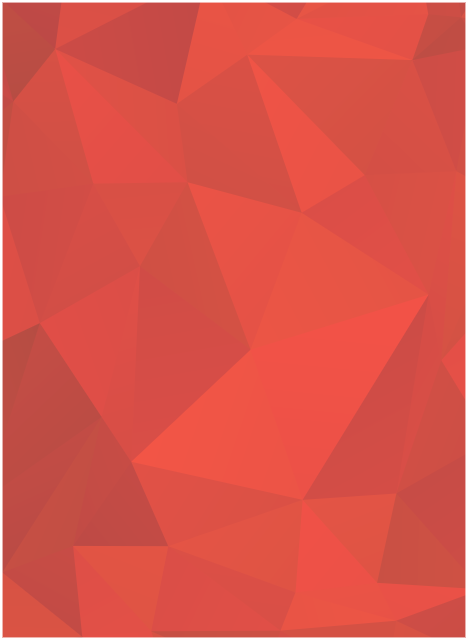
A Shadertoy shader for this background:

```glsl
// Low-poly red backdrop inside a thin white frame.
// A jittered grid, coarser towards the centre, is split into triangles; each
// gets a flat tone, a faint linear gradient and a slight hue shift.
#define COLS 5
#define ROWS 6
#define JITTER 0.84
#define CENTRE_STRETCH 0.5
#define GRADIENT 0.55
#define HUE_SHIFT 0.022
#define FRAME_WIDTH 0.0040
#define GLOW_CENTRE vec2(0.64, 0.50)
#define DARK_RED vec3(0.695, 0.288, 0.268)
#define BRIGHT_RED vec3(0.948, 0.330, 0.275)
#define FRAME_COLOR vec3(1.0, 0.995, 0.995)

vec3 hash3(vec3 p) {
    p = fract(p * vec3(0.1031, 0.1030, 0.0973) + 0.137);
    p += dot(p, p.yxz + 33.33);
    return fract((p.xxy + p.yzz) * p.zyx);
}

float cross2(vec2 a, vec2 b) { return a.x * b.y - a.y * b.x; }

// Signed distance to the line a-b, positive on its left side
float leftOf(vec2 p, vec2 a, vec2 b) {
    vec2 e = b - a;
    return cross2(e, p - a) / max(length(e), 1e-5);
}

// Grid vertex in canvas units (height = 1), spread outwards from the centre
vec2 gridVertex(vec2 id, float aspect) {
    vec2 jitter = (hash3(vec3(id + 17.0, 5.0)).xy - 0.5) * JITTER;
    vec2 s = (id + jitter) / vec2(COLS, ROWS) * 2.0 - 1.0;
    s *= (1.0 + CENTRE_STRETCH) / (1.0 + CENTRE_STRETCH * abs(s));
    return (s * 0.5 + 0.5) * vec2(aspect, 1.0);
}

// Facet colour: glow around the centre right, random tone, inner gradient
vec3 facetColor(vec2 p, vec2 middle, vec2 id, float side, float aspect) {
    vec3 facetHash = hash3(vec3(id + 41.0, 11.0 + side * 7.0));
    vec3 cellHash = hash3(vec3(id + 73.0, 29.0));
    vec2 away = middle / vec2(aspect, 1.0) - GLOW_CENTRE;
    float glow = clamp(1.08 - 1.45 * length(away * vec2(1.0, 0.8)), 0.0, 1.0);
    float pairTone = cellHash.x + (facetHash.x - 0.5) * 0.25;
    float randomTone = mix(facetHash.x, pairTone, step(0.5, cellHash.y));
    float tone = smoothstep(0.0, 1.0, 0.5 * (glow + randomTone));
    float angle = 6.2832 * facetHash.y;
    tone += GRADIENT * dot(p - middle, vec2(cos(angle), sin(angle)));
    vec3 color = mix(DARK_RED, BRIGHT_RED, pow(clamp(tone, 0.0, 1.0), 0.65));
    float hue = facetHash.z - 0.5;
    return color + HUE_SHIFT * vec3(0.0, hue, -0.5 * hue);
}

// Adds one triangle, weighted by its antialiased coverage
void addFacet(inout vec4 total, vec2 p, vec2 a, vec2 b, vec2 c,
              vec2 id, float side, float aspect, float pixel) {
    float inside = min(leftOf(p, a, b), min(leftOf(p, b, c), leftOf(p, c, a)));
    float cover = clamp(inside / pixel + 0.5, 0.0, 1.0);
    if (cover > 0.0) {
        vec3 color = facetColor(p, (a + b + c) / 3.0, id, side, aspect);
        total += vec4(color, 1.0) * cover;
    }
}

void mainImage(out vec4 fragColor, in vec2 fragCoord) {
    float pixel = 1.0 / iResolution.y;
    float aspect = iResolution.x * pixel;
    vec2 p = fragCoord * pixel;
    vec4 total = vec4(0.0);

    for (int j = -1; j <= ROWS; j++)
    for (int i = -1; i <= COLS; i++) {
        vec2 id = vec2(float(i), float(j));
        vec2 a = gridVertex(id, aspect);
        vec2 b = gridVertex(id + vec2(1.0, 0.0), aspect);
        vec2 c = gridVertex(id + vec2(1.0, 1.0), aspect);
        vec2 d = gridVertex(id + vec2(0.0, 1.0), aspect);

        // Skip cells whose bounds miss this point
        vec2 low = min(min(a, b), min(c, d)) - pixel;
        vec2 high = max(max(a, b), max(c, d)) + pixel;
        if (any(lessThan(p, low)) || any(greaterThan(p, high))) continue;

        // Split along the diagonal whose smaller triangle is larger
        float splitAC = min(cross2(b - a, c - a), cross2(c - a, d - a));
        float splitBD = min(cross2(b - a, d - a), cross2(c - b, d - b));
        if (splitAC < splitBD) {
            vec2 corner = a;
            a = b; b = c; c = d; d = corner;
        }
        addFacet(total, p, a, b, c, id, 0.0, aspect, pixel);
        addFacet(total, p, a, c, d, id, 1.0, aspect, pixel);
    }
    vec3 color = total.rgb / max(total.a, 1e-4);

    // Thin frame along the canvas border
    vec2 toBorder = min(p, vec2(aspect, 1.0) - p);
    float edge = min(toBorder.x, toBorder.y) - FRAME_WIDTH;
    color = mix(FRAME_COLOR, color, clamp(edge / pixel + 0.5, 0.0, 1.0));
    fragColor = vec4(color, 1.0);
}
```
